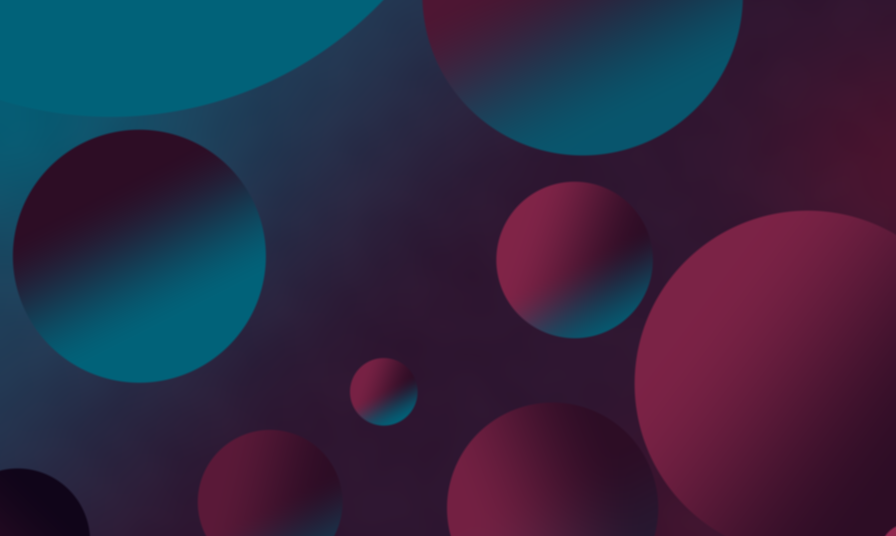
This background is drawn by a WebGL 2 fragment shader. Its source:

```glsl
#version 300 es
precision highp float;

uniform vec2 u_resolution;
out vec4 fragColor;

// Palette
const vec3 PLUM = vec3(0.18, 0.085, 0.19);
const vec3 DUSK_BLUE = vec3(0.13, 0.24, 0.345);
const vec3 TEAL = vec3(0.005, 0.385, 0.475);
const vec3 MAROON = vec3(0.30, 0.075, 0.18);
const vec3 ROSE = vec3(0.50, 0.14, 0.28);
const vec3 SHADE = vec3(0.175, 0.05, 0.145);

// Tuning, in units of the canvas height
const float EDGE_SOFTNESS = 0.003;
const float MOTTLE_SCALE = 7.0;
const float MOTTLE_STRENGTH = 0.012;
const vec2 DUSK_AXIS = vec2(0.7, -0.7);
const vec2 TEAL_AXIS = vec2(0.45, -0.89);
const float TEAL_SPREAD = 1.2;

// Spheres: centre x, centre y, radius
const int COUNT = 10;
const vec3 SPHERES[COUNT] = vec3[](
    vec3(0.207, 1.483, 0.701), vec3(1.087, 1.009, 0.299),
    vec3(0.260, 0.522, 0.236), vec3(1.072, 0.515, 0.146),
    vec3(1.507, 0.284, 0.323), vec3(0.716, 0.269, 0.063),
    vec3(0.504, 0.063, 0.135), vec3(1.031, 0.052, 0.197),
    vec3(0.033, -0.009, 0.135), vec3(1.692, -0.026, 0.048));

// Lighting: rose amount (negative darkens), rose angle, teal amount, teal start
const vec4 LIGHTS[COUNT] = vec4[](
    vec4(0.0, 0.0, 1.0, -3.0), vec4(0.40, 2.6, 0.85, -0.35),
    vec4(0.0, 0.0, 1.0, -0.6), vec4(1.0, 2.8, 0.95, 0.0),
    vec4(0.95, 2.5, 0.0, 0.0), vec4(0.90, 2.8, 1.0, -0.1),
    vec4(0.55, 2.9, 0.55, 0.0), vec4(0.85, 3.5, 0.15, -0.3),
    vec4(-0.35, 0.8, 0.0, 0.0), vec4(1.2, 2.5, 0.0, 0.0));

vec2 hashGradient(vec2 cell) {
    float a = 6.2832 * fract(sin(dot(cell, vec2(127.1, 311.7))) * 43758.5);
    return vec2(cos(a), sin(a));
}

float gradientNoise(vec2 p) {
    vec2 i = floor(p), f = fract(p);
    vec2 u = f * f * f * (f * (f * 6.0 - 15.0) + 10.0);
    vec2 e = vec2(1.0, 0.0);
    float a = dot(hashGradient(i), f);
    float b = dot(hashGradient(i + e.xy), f - e.xy);
    float c = dot(hashGradient(i + e.yx), f - e.yx);
    float d = dot(hashGradient(i + e.xx), f - e.xx);
    return mix(mix(a, b, u.x), mix(c, d, u.x), u.y);
}

float glow(vec2 p, vec2 centre, vec2 size) {
    vec2 q = (p - centre) / size;
    return exp(-dot(q, q));
}

vec3 backdrop(vec2 p) {
    // Diagonal dusk falling from the upper left corner
    float fall = dot(p - vec2(0.0, 1.0), DUSK_AXIS);
    vec3 col = mix(PLUM, DUSK_BLUE, 1.0 - smoothstep(0.35, 1.0, fall));

    // Local glows
    col = mix(col, TEAL, 0.85 * glow(p, vec2(0.0, 0.80), vec2(0.30, 0.25)));
    col = mix(col, MAROON, 0.9 * glow(p, vec2(1.70, 0.68), vec2(0.27, 0.24)));
    col = mix(col, MAROON, 0.6 * glow(p, vec2(1.28, 0.0), vec2(0.16, 0.22)));

    float mottle = gradientNoise(p * MOTTLE_SCALE)
                 + 0.5 * gradientNoise(p * MOTTLE_SCALE * 2.3);
    return col + MOTTLE_STRENGTH * mottle;
}

// q runs from -1 to 1 across the sphere
vec3 sphereColor(vec2 q, vec4 light) {
    vec2 roseAxis = vec2(cos(light.y), sin(light.y));
    float rose = light.x * smoothstep(-0.8, 0.8, dot(q, roseAxis));
    float teal = light.z * smoothstep(light.w, light.w + TEAL_SPREAD, dot(q, TEAL_AXIS));
    return mix(mix(SHADE, ROSE, rose), TEAL, teal);
}

void main() {
    vec2 p = gl_FragCoord.xy / u_resolution.y;
    vec3 col = backdrop(p);
    float soft = max(EDGE_SOFTNESS, 0.75 / u_resolution.y);

    for (int i = 0; i < COUNT; i++) {
        vec3 s = SPHERES[i];
        vec2 offset = p - s.xy;
        float cover = 1.0 - smoothstep(-soft, soft, length(offset) - s.z);
        col = mix(col, sphereColor(offset / s.z, LIGHTS[i]), cover);
    }
    fragColor = vec4(clamp(col, 0.0, 1.0), 1.0);
}
```
